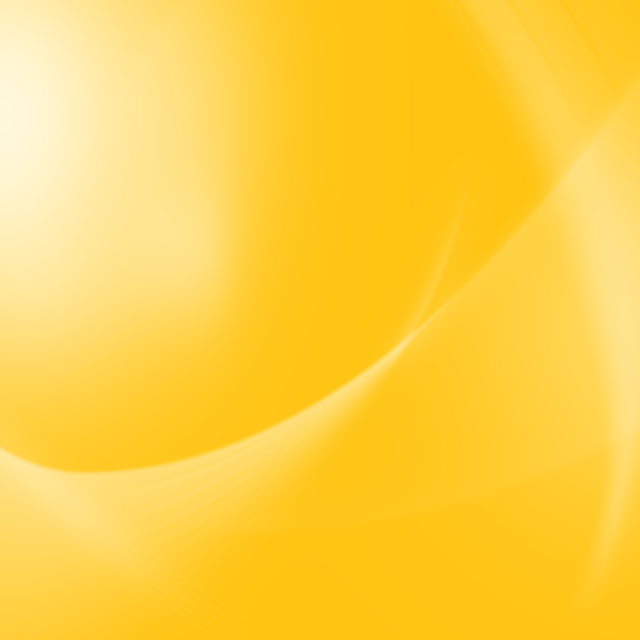
A Shadertoy shader for this background:

```glsl
// Golden abstract backdrop: a pale glow at the left and sweeping veils of light.

// Colour ramp: green follows blue, from deep amber to cream
const float BASE_LIGHT = 0.07;
const float MAX_LIGHT = 0.88;
const vec2 GREEN_RAMP = vec2(0.752, 0.255);

// Strength of each part
const float GLOW_GAIN = 0.79;
const float VEIL_GAIN = 0.34;
const float RIM_GAIN = 0.11;
const float STRAND_GAIN = 0.20;
const float RIGHT_GLOW_GAIN = 0.29;
const float RIBBON_GAIN = 0.19;
const float CREASE_GAIN = 0.05;
const float FILAMENT_GAIN = 0.025;

// Soft elliptical spot
float blob(vec2 p, vec2 center, vec2 size) {
    vec2 q = (p - center) / size;
    return exp(-dot(q, q));
}

// Soft line of the given width
float line(float d, float width) {
    return exp(-d * d / (width * width));
}

// Crisp on one side, fading away on the positive side
float edgeFade(float d, float crisp, float soft) {
    return smoothstep(-crisp, crisp, d) * exp(-max(d, 0.0) / soft);
}

// Height of the main sweep, which curls up at the left
float sweepHeight(float x) {
    float a = x - 0.13;
    float curl = max(-a, 0.0);
    return 0.263 + 0.818 * a * a + 1.5 * curl * curl;
}

float sweepSlope(float x) {
    float a = x - 0.13;
    return 1.636 * a - 3.0 * max(-a, 0.0);
}

// Steep strand that crosses the sweep, as x of y and as y of x
float strandX(float y) {
    float a = 0.82 - y;
    return 0.735 - 0.84 * a * a;
}

float strandHeight(float x) {
    return 0.82 - sqrt(max(0.735 - x, 0.0) / 0.84);
}

// Pale light at the upper left
float leftGlow(vec2 p) {
    float light = GLOW_GAIN * blob(p, vec2(0.0, 0.82), vec2(0.27, 0.38));
    light += 0.17 * blob(p, vec2(0.31, 0.83), vec2(0.12, 0.25));
    light += 0.10 * blob(p, vec2(0.10, 0.52), vec2(0.16, 0.13));
    vec2 spotSize = vec2(p.x > 0.31 ? 0.06 : 0.11, 0.12);
    light += 0.21 * blob(p, vec2(0.31, 0.60), spotSize);
    float arcX = 0.17 + 1.9 * (p.y - 0.75) * (p.y - 0.75);
    return light + 0.025 * edgeFade(p.x - arcX, 0.012, 0.05) * smoothstep(0.76, 0.92, p.y);
}

// Fan of filaments hanging between the sweep and the strand
float fanVeil(vec2 p, float below) {
    float gap = sweepHeight(p.x) - strandHeight(p.x);
    gap = 0.5 * (gap + sqrt(gap * gap + 0.0012));
    float t = (sweepHeight(p.x) - p.y) / gap;
    float body = exp(-1.7 * t * t) * (1.0 - smoothstep(0.55, 0.85, p.x));
    float threads = sin(t * 47.0) * 0.6 + sin(t * 83.0 + 1.7) * 0.4;
    float spread = smoothstep(0.14, 0.3, p.x) * (1.0 - smoothstep(0.48, 0.6, p.x));
    float light = body * (VEIL_GAIN + FILAMENT_GAIN * threads * spread);
    return light * smoothstep(-0.004, 0.007, below);
}

// Streaked band falling from the left edge to the bottom
float fallingBand(vec2 p) {
    float d = p.y - (0.31 - 0.98 * p.x + 0.5 * p.x * p.x);
    float light = 0.09 * line(d, 0.045) * (1.0 - smoothstep(0.1, 0.4, p.x));
    float streaks = sin(d * 420.0 + 9.0 * p.x) * line(d, 0.04);
    float lower = smoothstep(0.15, 0.25, p.x) * (1.0 - smoothstep(0.32, 0.42, p.x));
    return light + 0.018 * streaks * lower;
}

// Steep strand rising from the crossing
float risingStrand(vec2 p) {
    float d = strandX(p.y) - p.x;
    float fade = smoothstep(0.40, 0.48, p.y) * (1.0 - smoothstep(0.52, 0.78, p.y));
    float light = edgeFade(d + 0.006, 0.008, 0.016) + 0.3 * line(d + 0.02, 0.025);
    return STRAND_GAIN * fade * light;
}

// Broad ribbon bending down the right side, with thin dark creases
float rightRibbon(vec2 p) {
    float a = p.y - 0.4;
    float d = p.x - (0.99 - 0.58 * a * a);
    float upper = smoothstep(0.2, 0.7, p.y);
    float inner = smoothstep(-mix(0.04, 0.115, upper), -mix(0.005, 0.02, upper), d);
    float outer = exp(-max(d, 0.0) / mix(0.018, 0.13, upper));
    float strength = smoothstep(0.0, 0.22, p.y) * (1.0 + 0.35 * line(p.y - 0.77, 0.15));
    float light = RIBBON_GAIN * inner * outer * strength;
    for (int i = 0; i < 3; i++) {
        float offset = -0.068 + 0.082 * float(i);
        light -= CREASE_GAIN * line(d - offset, 0.006) * smoothstep(0.76, 0.98, p.y);
    }
    return light;
}

void mainImage(out vec4 fragColor, in vec2 fragCoord) {
    vec2 p = fragCoord / iResolution.xy;
    float slope = sweepSlope(p.x);
    float below = (sweepHeight(p.x) - p.y) / sqrt(1.0 + slope * slope);

    float light = BASE_LIGHT + leftGlow(p);
    light += fanVeil(p, below) + fallingBand(p) + risingStrand(p);

    // Bright rim along the sweep
    float rimFade = smoothstep(0.25, 0.6, p.x) * (1.0 - 0.5 * smoothstep(0.8, 1.0, p.x));
    light += RIM_GAIN * rimFade * edgeFade(below, 0.006, 0.022);

    // Light under the sweep at the right
    float underSweep = smoothstep(-0.03, 0.02, below);
    light += RIGHT_GLOW_GAIN * underSweep * blob(p, vec2(1.0, 0.5), vec2(0.27, 0.3));
    light += rightRibbon(p);

    // Faint low swell
    float swell = p.y - 0.17 - 0.45 * (p.x - 0.4) * (p.x - 0.4);
    light += 0.05 * edgeFade(swell, 0.012, 0.06) * smoothstep(0.25, 0.45, p.x);

    light = clamp(light, 0.05, MAX_LIGHT);
    fragColor = vec4(1.0, GREEN_RAMP.x + GREEN_RAMP.y * light, light, 1.0);
}
```
